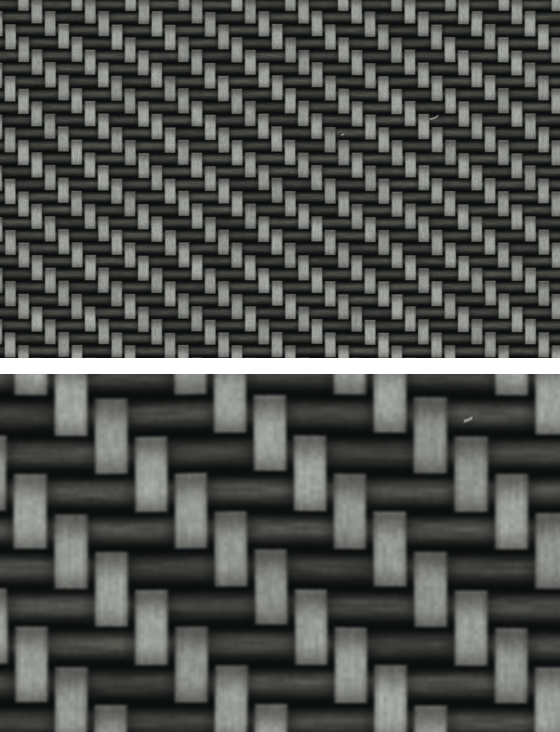
Top, the full canvas; bottom, a detail of the centre.
Reproduce this texture procedurally as a WebGL 1 fragment shader.

```glsl
precision highp float;

uniform vec2 u_resolution;

#define GRID vec2(42.0, 27.9)
#define PHASE vec2(-0.266, 0.13)
#define TAB_HALF vec2(0.41, 0.98)
#define SOFTNESS 0.07
#define WANDER 0.07
#define WEAR 0.13
#define FLECK_START vec2(0.775, 0.67)
#define FLECK_STEP vec2(-0.163, -0.046)
#define GAP_COLOR vec3(0.045, 0.056, 0.056)
#define WEFT_COLOR vec3(0.270, 0.272, 0.252)
#define TAB_DARK vec3(0.345, 0.350, 0.335)
#define TAB_LIGHT vec3(0.590, 0.600, 0.580)

float hash(vec2 p) {
  vec3 q = fract(vec3(p.xyx) * 0.1031);
  q += dot(q, q.yzx + 33.33);
  return fract((q.x + q.y) * q.z);
}

float noise(vec2 p) {
  vec2 i = floor(p);
  vec2 f = fract(p);
  f = f * f * (3.0 - 2.0 * f);
  return mix(mix(hash(i), hash(i + vec2(1.0, 0.0)), f.x),
             mix(hash(i + vec2(0.0, 1.0)), hash(i + vec2(1.0, 1.0)), f.x), f.y);
}

// Dark horizontal strand, floating over two columns
vec3 weft(vec2 cell) {
  float row = floor(cell.y);
  float across = fract(cell.y);
  float along = mod(cell.x - row + 2.0, 4.0) - 2.0;
  float body = smoothstep(0.02, 0.42, across) * (1.0 - smoothstep(0.48, 0.97, across));
  float shadow = 1.0 - 0.4 * smoothstep(0.65, 1.2, abs(along));
  float floatId = floor((cell.x - row + 2.0) / 4.0);
  float tone = 1.0 + WEAR * (hash(vec2(floatId + 60.0, row + 7.0)) - 0.5) * 2.0;
  float fibres = 0.88 + 0.24 * noise(cell * vec2(1.5, 9.0) + 50.0);
  return mix(GAP_COLOR, WEFT_COLOR * tone * fibres, body * shadow);
}

// Light vertical strand over two rows: rgb is its colour, a its coverage
vec4 warp(vec2 cell, vec2 soft) {
  float column = floor(cell.x);
  float shift = WANDER * (hash(vec2(column + 9.0, 3.0)) - 0.5);
  float climb = cell.y - column + 3.0 + shift;
  vec2 p = vec2(fract(cell.x) - 0.5, mod(climb, 4.0) - 2.0);
  float tabId = floor(climb / 4.0);

  vec2 inside = smoothstep(-soft, soft, TAB_HALF - abs(p));
  float bulge = 1.0 - smoothstep(0.25, 1.1, abs(p.y - 0.12));
  float rounding = 1.0 - 0.2 * smoothstep(0.24, 0.44, abs(p.x));
  float tone = 1.0 + WEAR * (hash(vec2(column + 31.0, tabId + 80.0)) - 0.5);
  float fibres = 0.95 + 0.1 * noise(cell * vec2(11.0, 2.0) + 90.0);
  float rim = 0.07 * smoothstep(-0.8, -0.95, p.y) * hash(vec2(tabId + 40.0, column));
  vec3 color = mix(TAB_DARK, TAB_LIGHT, bulge) * rounding * tone * fibres + rim;
  return vec4(color, inside.x * inside.y);
}

// Sparse curled specks of lint
float lint(vec2 uv) {
  float pixel = 1.0 / u_resolution.y;
  float cover = 0.0;
  for (int i = 0; i < 2; i++) {
    float k = float(i);
    vec2 p = (uv - FLECK_START - k * FLECK_STEP) * vec2(u_resolution.x * pixel, 1.0);
    float halfLength = 0.012 - 0.008 * k;
    float curve = abs(p.y - 0.4 * p.x - 18.0 * p.x * p.x);
    float line = 1.0 - smoothstep(0.0005, 0.0015 + pixel, curve);
    float ends = 1.0 - smoothstep(halfLength - pixel, halfLength + pixel, abs(p.x));
    cover = max(cover, line * ends);
  }
  return cover;
}

void main() {
  vec2 uv = gl_FragCoord.xy / u_resolution;
  vec2 cell = vec2(uv.x, 1.0 - uv.y) * GRID + PHASE;
  vec2 soft = max(vec2(SOFTNESS), 0.7 * GRID / u_resolution);

  // Slight unevenness of the weave
  cell.x += WANDER * (noise(cell * 0.3 + 20.0) - 0.5);
  cell.y += WANDER * (noise(cell * 0.25 + 70.0) - 0.5);

  // Weft lies below, with the raised warp over it
  vec4 tab = warp(cell, soft);
  vec3 color = mix(weft(cell), tab.rgb, tab.a);

  // Fine grain and lint
  color *= 0.95 + 0.1 * noise(cell * 8.0 + 11.0);
  color = mix(color, TAB_LIGHT * 1.1, 0.8 * lint(uv));
  gl_FragColor = vec4(color, 1.0);
}
```
